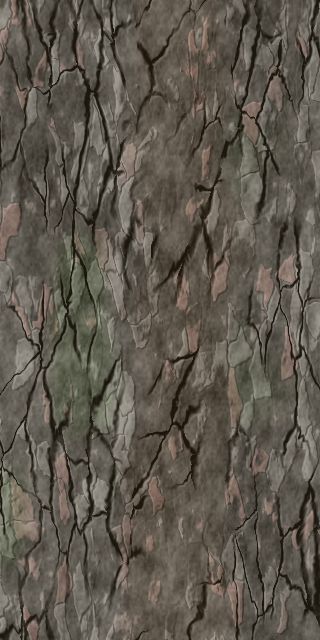
A Shadertoy shader for this texture:

```glsl
// Weathered conifer bark: upright plates, dark furrows and pale peeling flakes.

struct Bark { float height, furrow, pale, tint, grain; };

float hash(vec2 p) {
    vec3 q = fract(p.xyx * 0.1031);
    q += dot(q, q.yzx + 33.33);
    return fract((q.x + q.y) * q.z);
}

float noise(vec2 p) {
    vec2 cell = floor(p), f = fract(p);
    f = f * f * (3.0 - 2.0 * f);
    float low = mix(hash(cell), hash(cell + vec2(1, 0)), f.x);
    float high = mix(hash(cell + vec2(0, 1)), hash(cell + vec2(1, 1)), f.x);
    return mix(low, high, f.y);
}

float layeredNoise(vec2 p) {
    float sum = 0.0, weight = 0.53;
    for (int i = 0; i < 4; i++) {
        sum += weight * noise(p);
        p = p * 1.97 + 17.3;
        weight *= 0.5;
    }
    return sum;
}

vec2 warp(vec2 p, vec2 freq, vec2 amount) {
    return p + amount * (vec2(noise(p * freq), noise(p * freq + 37.0)) - 0.5);
}

// Stretched cellular noise: x = canvas distance to the border, y = cell id
vec2 cells(vec2 p, vec2 stretch) {
    p *= stretch;
    vec2 base = floor(p), nearest = vec2(9), second = vec2(9);
    float id = 0.0;
    for (int y = -1; y <= 1; y++)
    for (int x = -1; x <= 1; x++) {
        vec2 cell = base + vec2(x, y);
        vec2 d = cell + vec2(hash(cell), hash(cell + 71.7)) - p;
        if (dot(d, d) < dot(nearest, nearest)) {
            second = nearest;
            nearest = d;
            id = hash(cell + 13.1);
        } else if (dot(d, d) < dot(second, second)) {
            second = d;
        }
    }
    float gap = 0.5 * (dot(second, second) - dot(nearest, nearest));
    return vec2(gap / length((second - nearest) * stretch), id);
}

// Bark surface; rough = 1 gives the scaly part with slanting cracks
Bark barkAt(vec2 p, float rough) {
    vec2 q = warp(p, vec2(7, 3), vec2(0.05, 0.12));
    q = warp(q, vec2(36, 19), vec2(0.016, 0.035));
    q = warp(q, vec2(105, 65), vec2(0.007, 0.012));

    vec2 plate = cells(q, vec2(14, 3.6));
    vec2 slant = cells(vec2(q.x - 0.35 * q.y, q.y) + 5.3, vec2(10, 4));
    vec2 flake = cells(q + 3.7, vec2(24, 8));

    // Furrows open and close along the plate borders
    float border = mix(plate.x, slant.x, rough);
    float width = mix(0.003, 0.018, noise(p * vec2(6, 3) + 8.0));
    float opening = smoothstep(0.2, 0.65, noise(p * vec2(12, 5) + 20.0));
    float furrow = (1.0 - smoothstep(0.1 * width, width, border)) * opening;

    // Flakes with ragged rims, some of them pale
    float grain = layeredNoise(p * vec2(30, 17));
    float body = smoothstep(0.0, 0.005, flake.x);
    float score = 0.65 * flake.y + 0.35 * plate.y + 0.7 * (grain - 0.5) - 0.12 * rough;
    float pale = smoothstep(0.55, 0.67, score) * body * (1.0 - furrow);

    float height = 0.7 * grain + 0.2 * flake.y * body + 0.22 * pale - 0.5 * furrow;
    return Bark(height, furrow, pale, hash(vec2(flake.y * 91.0, 4.0)), grain);
}

vec3 barkColor(float tone) {
    return vec3(tone + 0.02, tone, tone - 0.034);
}

void mainImage(out vec4 fragColor, in vec2 fragCoord) {
    vec2 p = fragCoord / iResolution.x;

    // Broad zones across the trunk
    float x = p.x + 0.1 * (noise(p * vec2(5, 4)) - 0.5);
    float rough = smoothstep(0.39, 0.47, x) * (1.0 - smoothstep(0.68, 0.77, x));
    float paleBand = exp(-pow((x - 0.36) / 0.05, 2.0));
    float broad = noise(p * vec2(5, 2.5) + 50.0) - 0.5;
    float moss = smoothstep(0.58, 0.85, noise(p * vec2(4, 2.6) + 90.0)) * (1.0 - rough);

    // Relief lit from the upper left
    Bark bark = barkAt(p, rough);
    Bark lit = barkAt(p + vec2(-0.005, 0.004), rough);
    float light = clamp(bark.height - lit.height, -0.35, 0.3);

    float tone = 0.35 + 0.1 * broad + 0.26 * (bark.grain - 0.5);
    tone += (0.095 + 0.04 * paleBand) * bark.pale + 0.03 * paleBand;
    tone += 0.24 * light - 0.23 * bark.furrow;
    tone += 0.07 * (noise(p * vec2(125, 110)) - 0.5);
    vec3 color = barkColor(clamp(tone, 0.09, 0.6));

    // Reddish fresh flakes, brown scales, greenish moss
    float fresh = bark.pale * smoothstep(0.55, 0.8, bark.tint) * (1.0 - paleBand);
    color += fresh * vec3(0.035, -0.025, -0.03);
    color += rough * vec3(0.012, -0.003, -0.012);
    color += moss * (1.0 - bark.furrow) * vec3(-0.025, 0.008, -0.025);
    fragColor = vec4(color, 1.0);
}
```
